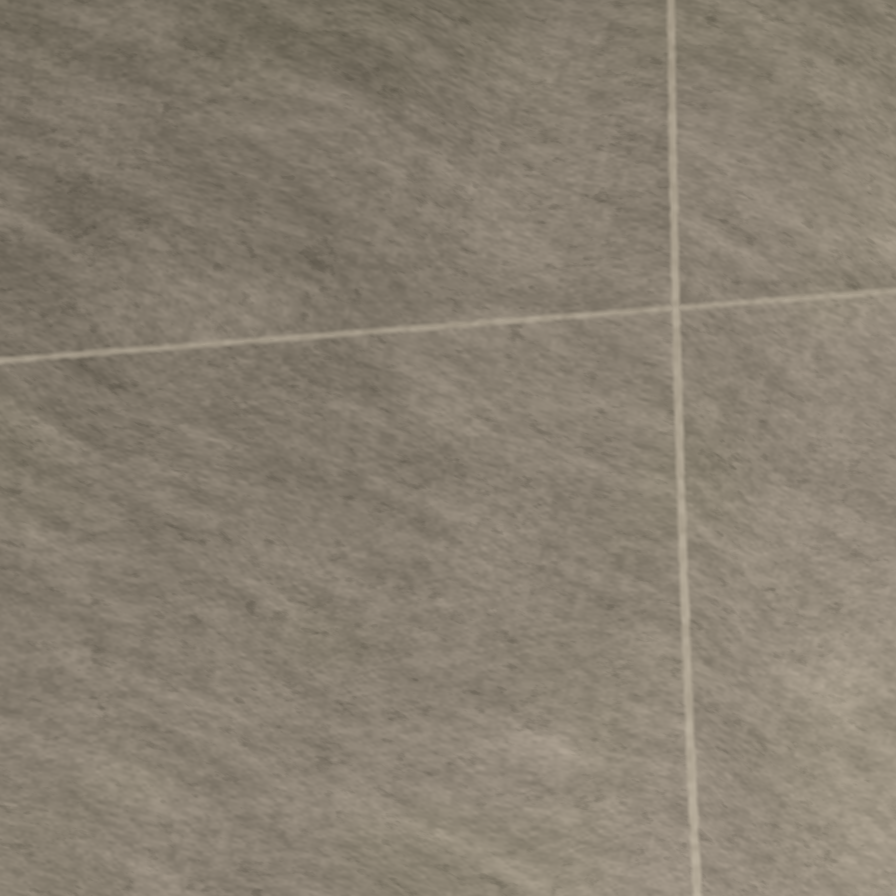
A WebGL 2 fragment shader for this texture:

```glsl
#version 300 es
precision highp float;

#define PITCH 0.92
#define JOINT_HALF_V 0.0046
#define JOINT_HALF_H 0.0033
#define JOINT_SOFT 0.0026
#define VEIN_ANGLE 0.40
#define VEIN_DEPTH 0.62
#define CLOUD_DEPTH 0.40
#define GRAIN_DEPTH 0.34
#define PIT_DEPTH 0.26
#define STONE_DARK vec3(0.45, 0.42, 0.37)
#define STONE_LIGHT vec3(0.645, 0.602, 0.545)
#define GROUT vec3(0.69, 0.65, 0.58)

uniform vec2 u_resolution;
out vec4 outColor;

float hash(vec2 p) {
  return fract(sin(dot(p, vec2(127.1, 311.7))) * 43758.5453);
}

float noise(vec2 p) {
  vec2 cell = floor(p);
  vec2 f = fract(p);
  f = f * f * (3.0 - 2.0 * f);
  float low = mix(hash(cell), hash(cell + vec2(1, 0)), f.x);
  float high = mix(hash(cell + vec2(0, 1)), hash(cell + vec2(1, 1)), f.x);
  return mix(low, high, f.y);
}

float fbm(vec2 p) {
  float sum = 0.0;
  float weight = 0.5;
  for (int i = 0; i < 4; i++) {
    sum += weight * noise(p);
    p = mat2(1.6, 0.4, -0.4, 1.6) * p * 1.25 + 7.3;
    weight *= 0.5;
  }
  return sum / 0.9375;
}

vec2 rotate(vec2 p, float angle) {
  float c = cos(angle);
  float s = sin(angle);
  return vec2(c * p.x - s * p.y, s * p.x + c * p.y);
}

// Offset from the joint crossing, following the slanted, slightly bowed seams
vec2 seamSpace(vec2 p) {
  float seamX = 0.7785 - 0.0505 * p.y + 0.021 * p.y * p.y;
  float seamY = 0.5977 + 0.0777 * p.x;
  return p - vec2(seamX, seamY);
}

// Brightness of the slate: clouds, slanted veins, fine grain and dark pits
float stoneTone(vec2 p, vec2 tile) {
  vec2 seed = 19.0 * vec2(hash(tile + 3.1), hash(tile + 8.7));
  float angle = VEIN_ANGLE + 0.16 * (tile.x + 1.0) + 0.1 * (hash(tile) - 0.5);
  vec2 warp = 0.035 * vec2(noise(p * 5.0 + seed), noise(p * 5.0 - seed));
  vec2 along = rotate(p + warp, angle);
  vec2 level = rotate(p + warp, angle * 0.6);

  float clouds = fbm(along * vec2(4.5, 10.0) + seed) - 0.5;
  float veins = fbm(along * vec2(12.0, 44.0) + seed) - 0.5;
  float grain = noise(level * vec2(95.0, 200.0) + seed) - 0.5;
  grain += 0.6 * (noise(level * vec2(200.0, 320.0) - seed) - 0.5);
  float pits = smoothstep(0.62, 0.85, fbm(level * vec2(55.0, 105.0) + seed));
  float ridges = smoothstep(0.6, 0.85, fbm(along * vec2(5.0, 26.0) - seed));

  float light = 0.42 + 0.40 * (p.x - 0.5) - 0.42 * (p.y - 0.5);
  return light + CLOUD_DEPTH * clouds + VEIN_DEPTH * veins
       + GRAIN_DEPTH * grain - PIT_DEPTH * pits + 0.2 * ridges;
}

void main() {
  vec2 p = gl_FragCoord.xy / u_resolution;
  vec2 grid = seamSpace(p) / PITCH;
  vec2 tile = floor(grid);

  // Stone, with faint olive patches
  vec3 color = mix(STONE_DARK, STONE_LIGHT, stoneTone(p, tile));
  float olive = smoothstep(0.45, 0.75, fbm(p * 4.0 + 11.0));
  color += olive * vec3(-0.002, 0.002, -0.007);

  // Grout joints with uneven edges and a soft, worn centre
  vec2 jointDist = abs(fract(grid + 0.5) - 0.5) * PITCH;
  jointDist += 0.0016 * (noise(p * 95.0) - 0.5);
  vec2 halfWidth = vec2(JOINT_HALF_V, JOINT_HALF_H);
  halfWidth.x += 0.0006 * (0.5 - p.y);
  vec2 soft = JOINT_SOFT + 0.5 / u_resolution;
  vec2 cover = 1.0 - smoothstep(halfWidth - soft, halfWidth + soft, jointDist);
  float joint = max(cover.x * 0.9, cover.y * 0.75);
  float wear = 0.07 * (noise(p * 130.0) - 0.5) + 0.05 * (0.5 - p.y);
  color = mix(color, GROUT + wear, joint);

  outColor = vec4(clamp(color, 0.0, 1.0), 1.0);
}
```
